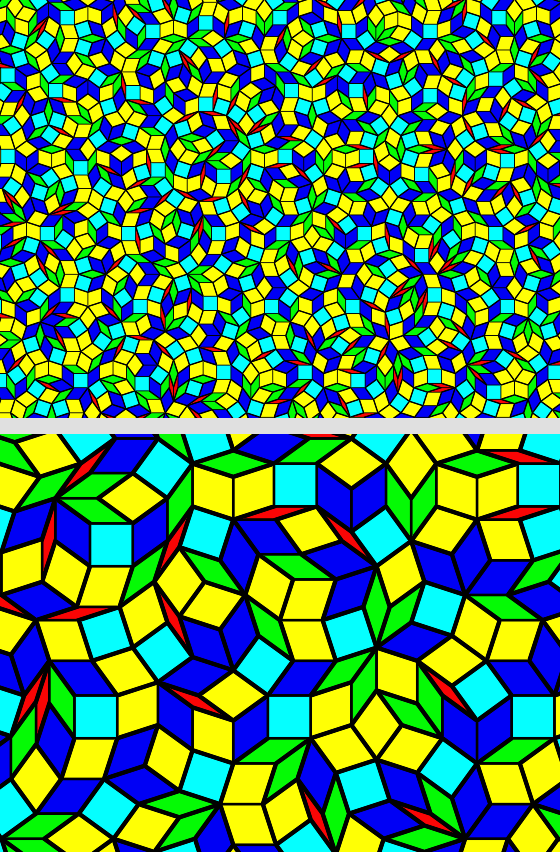
Top, the full canvas; bottom, a detail of the centre.
A Shadertoy shader for this pattern:

```glsl
// Quasiperiodic rhombus tiling in five flat colours, the dual of ten crossed line grids.

const int GRIDS = 10;              // line families, 18 degrees apart
const float PI = 3.14159265;
const float EDGES_PER_HEIGHT = 29.3;
const float TILTED_LINE = 0.052;   // half widths, in tile edges
const float AXIS_LINE = 0.032;

float hash(float n) {
    return fract(sin(n * 12.9898 + 4.137) * 43758.5453);
}

float cross2(vec2 a, vec2 b) {
    return a.x * b.y - a.y * b.x;
}

// Outlines along the canvas axes are finer than the tilted ones.
float lineHalfWidth(vec2 dir) {
    return min(abs(dir.x), abs(dir.y)) < 0.01 ? AXIS_LINE : TILTED_LINE;
}

// Colour by the acute angle of the rhombus, in steps of 18 degrees.
vec3 tileColor(int steps) {
    if (steps == 1) return vec3(0.98, 0.02, 0.02);  // red needle
    if (steps == 2) return vec3(0.02, 0.98, 0.02);  // green
    if (steps == 3) return vec3(0.0, 0.0, 0.96);    // blue
    if (steps == 4) return vec3(1.0, 1.0, 0.02);    // yellow
    return vec3(0.02, 1.0, 1.0);                    // cyan square
}

// Point where dot(x, a) = u and dot(x, b) = v.
vec2 crossing(vec2 a, float u, vec2 b, float v) {
    return vec2(u * b.y - v * a.y, v * a.x - u * b.x) / cross2(a, b);
}

// Coverage inside a rhombus with unit edges a and b, d measured from its centre.
float rhombusFill(vec2 d, vec2 a, vec2 b, float pixel) {
    float area = cross2(a, b);
    float toEdgeB = 0.5 * abs(area) - abs(cross2(d, b));
    float toEdgeA = 0.5 * abs(area) - abs(cross2(d, a));
    float inside = min(toEdgeB - lineHalfWidth(b), toEdgeA - lineHalfWidth(a));
    return smoothstep(-0.5 * pixel, 0.5 * pixel, inside);
}

vec3 rhombusTiling(vec2 p, float pixel) {
    vec2 dir[GRIDS];
    float shift[GRIDS];
    float nearest[GRIDS];
    vec2 gridPoint = p * 2.0 / float(GRIDS);

    // Nearest line of each family, as a distance along its normal.
    for (int i = 0; i < GRIDS; i++) {
        float angle = PI * float(i) / float(GRIDS);
        dir[i] = vec2(cos(angle), sin(angle));
        shift[i] = hash(float(i) + 1.0);
        nearest[i] = floor(dot(gridPoint, dir[i]) + shift[i] + 0.5) - shift[i];
    }

    // Each crossing of two lines is one rhombus; gather those near the point.
    vec3 color = vec3(0.0);
    for (int j = 0; j < GRIDS - 1; j++) {
        for (int k = j + 1; k < GRIDS; k++) {
            vec2 x = crossing(dir[j], nearest[j], dir[k], nearest[k]);
            if (distance(x, gridPoint) > 0.7) continue;

            vec2 center = nearest[j] * dir[j] + nearest[k] * dir[k];
            for (int i = 0; i < GRIDS; i++) {
                if (i == j || i == k) continue;
                float cell = ceil(dot(x, dir[i]) + shift[i]);
                center += (cell - 0.5 - shift[i]) * dir[i];
            }
            int steps = min(k - j, GRIDS - k + j);
            float fill = rhombusFill(p - center, dir[j], dir[k], pixel);
            color = max(color, tileColor(steps) * fill);
        }
    }
    return color;
}

void mainImage(out vec4 fragColor, in vec2 fragCoord) {
    float pixel = EDGES_PER_HEIGHT / iResolution.y;
    vec2 p = (fragCoord - 0.5 * iResolution.xy) * pixel;
    fragColor = vec4(rhombusTiling(p, pixel), 1.0);
}
```
